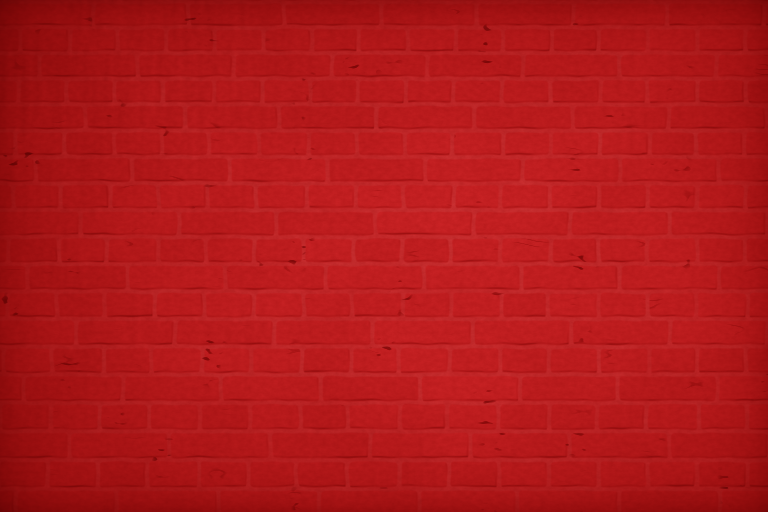
Reproduce this texture procedurally as a WebGL 1 fragment shader.

```glsl
precision highp float;
// Red painted brick wall in English bond, with worn edges, chips and darkened borders.
uniform vec2 u_resolution;

float hash(vec2 p) {
  return fract(sin(dot(p, vec2(127.1, 311.7))) * 43758.545);
}

vec2 gradient(vec2 cell) {
  float angle = 6.2832 * hash(cell);
  return vec2(cos(angle), sin(angle));
}

// Gradient noise, roughly -0.6 to 0.6
float noise(vec2 p) {
  vec2 i = floor(p), f = p - i, e = vec2(0.0, 1.0);
  vec2 w = f * f * f * (f * (f * 6.0 - 15.0) + 10.0);
  return mix(mix(dot(gradient(i), f), dot(gradient(i + e.yx), f - e.yx), w.x),
             mix(dot(gradient(i + e), f - e), dot(gradient(i + 1.0), f - 1.0), w.x), w.y);
}

float fbm(vec2 p) {
  float sum = 0.0, amplitude = 1.0;
  for (int i = 0; i < 4; i++) {
    sum += amplitude * noise(p);
    p = p * 2.03 + 17.3;
    amplitude *= 0.55;
  }
  return sum;
}

void main() {
  vec2 uv = gl_FragCoord.xy / u_resolution;
  float aspect = u_resolution.x / u_resolution.y;
  float pixel = 1.0 / u_resolution.y;
  vec2 p = vec2(uv.x * aspect, uv.y);

  // Hand-laid wobble of the joints
  vec2 wobble = 0.003 * vec2(noise(p * 31.0), noise(p * 27.0 + 40.0));

  // Courses grow slightly taller and longer toward the bottom
  float t = 0.996 - uv.y + wobble.y;
  float course = 20.25 * t - 1.39 * t * t;
  float courseHeight = 1.0 / (20.25 - 2.78 * t);
  float row = floor(course);
  float down = course - row;

  // Headers on odd rows, half-shifted stretchers on every other even row
  float header = mod(row, 2.0);
  float pitch = (0.1252 + 0.0003 * row) / (1.0 + header);
  float shift = header > 0.5 ? 0.5 : 0.25 * mod(row, 4.0);
  float along = (uv.x + wobble.x / aspect - 0.871 - 0.005 * header) / pitch + shift;
  float joint = floor(along + 0.5);
  float jitter = (hash(vec2(joint, row)) - 0.5) * (0.03 + 0.04 * header);
  float side = along - joint - jitter;
  vec2 brick = vec2(joint + step(0.0, side), row);

  // Distance from the joint centre lines, with rounded brick corners
  vec2 gap = vec2(abs(side) * pitch * aspect, min(down, 1.0 - down) * courseHeight);
  float inside = 0.01 - length(max(0.01 - gap, 0.0));
  float soft = max(0.002, pixel);
  float mortar = 1.0 - smoothstep(0.0038 - soft, 0.0038 + soft, inside);

  // Brushed paint grain, blotches and tone of each brick
  float grain = fbm(p * vec2(75.0, 110.0));
  float blotch = fbm(p * 4.0 + 3.0);
  float streak = noise(p * vec2(75.0, 7.0)) * smoothstep(0.75, 0.1, uv.x) * uv.y;
  float shade = 0.975 + 0.04 * grain + 0.03 * blotch + 0.04 * streak;
  shade += 0.025 * (hash(brick + 5.0) - 0.5) * (1.0 - mortar);

  // Broken shadow under the lower edge, fainter along the sides
  float wear = smoothstep(-0.2, 0.6, noise(p * vec2(17.0, 25.0) + 60.0) + 0.35 * grain);
  float below = (1.0 - down) * courseHeight;
  float sideIn = smoothstep(0.003, 0.007, gap.x);
  float lowerEdge = exp(-pow((below - 0.006) / max(0.002, pixel), 2.0)) * sideIn;
  float sideEdge = exp(-pow((gap.x - 0.006) / max(0.002, pixel), 2.0))
                 * smoothstep(0.004, 0.008, gap.y);
  shade -= lowerEdge * (0.04 + 0.14 * wear) + sideEdge * 0.06 * wear * step(side, 0.0);

  // Sparse chips and short cracks
  float region = smoothstep(0.28, 0.48, noise(p * 11.0 + 81.0));
  float chip = smoothstep(0.28, 0.46, noise(p * vec2(48.0, 95.0) + 23.0));
  float crack = 1.0 - smoothstep(0.02, 0.08, abs(noise(p * vec2(16.0, 55.0) + 11.0)));
  float crackArea = smoothstep(0.38, 0.52, noise(p * vec2(13.0, 18.0) + 150.0));
  shade -= 0.28 * region * chip + 0.1 * crack * crackArea * (1.0 - mortar);

  // Darkened borders, heaviest at the left
  vec2 off = uv - vec2(0.6, 0.48);
  vec2 border = min(uv, 1.0 - uv) * vec2(aspect, 1.0);
  shade *= 1.0 - dot(off * off, vec2(0.4, 0.36));
  shade *= 1.0 - 0.13 * exp(-border.x * 20.0) - 0.15 * exp(-border.y * 30.0);

  // Dark paint keeps its red longer than its green and blue
  float mortarWear = 0.6 + 0.35 * noise(p * 13.0 + 33.0);
  vec3 paint = mix(vec3(0.772, 0.127, 0.135), vec3(0.785, 0.2, 0.205), mortar * mortarWear);
  gl_FragColor = vec4(paint * pow(vec3(max(shade, 0.3)), vec3(1.0, 3.2, 3.2)), 1.0);
}
```
